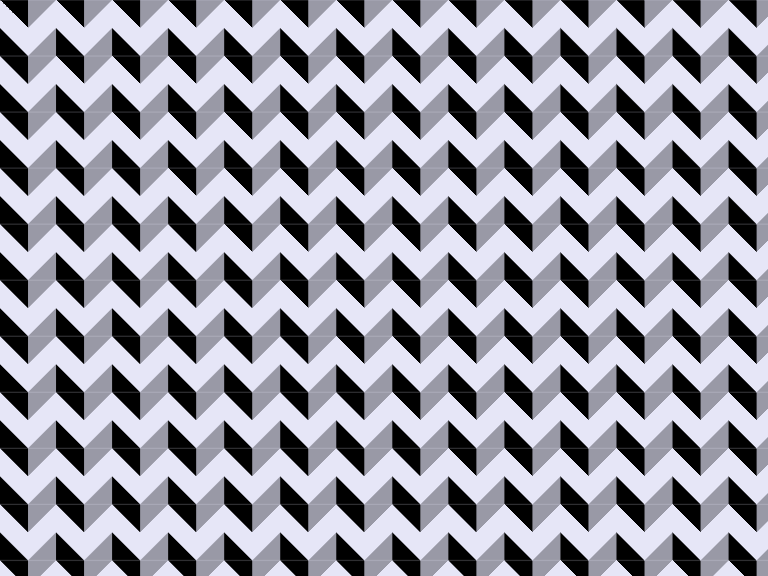
Reproduce this pattern procedurally as a Shadertoy shader.

```glsl
// Folded zigzag bands: pale chevrons alternating with black and grey slanted faces.
#define TILE_SIZE 0.0973                    // repeat, as a fraction of canvas height
#define SEAM_WIDTH 0.022                    // hairline width, in tiles
#define SEAM_OPACITY 0.2
#define PALE_COLOR vec3(0.90, 0.90, 0.97)
#define GREY_COLOR vec3(0.60, 0.60, 0.65)
#define BLACK_COLOR vec3(0.0)

// Coverage of a shape from its signed distance (positive inside).
float coverage(float dist, float pixel) {
    return clamp(dist / pixel + 0.5, 0.0, 1.0);
}

// Signed distance to the slanted band that follows the zigzag.
float zigzagBand(vec2 p) {
    float zigzag = 0.5 - abs(fract(p.x) - 0.5);
    float phase = fract(p.y - zigzag);
    return (0.25 - abs(phase - 0.75)) * sqrt(0.5);
}

// Signed distance to the left half of each column.
float leftFace(float x) {
    return 0.25 - abs(fract(x + 0.25) - 0.5);
}

void mainImage(out vec4 fragColor, in vec2 fragCoord) {
    // Tile coordinates, measured from the top left corner
    vec2 p = vec2(fragCoord.x, iResolution.y - fragCoord.y) / (iResolution.y * TILE_SIZE);
    float pixel = 1.0 / (iResolution.y * TILE_SIZE);

    // Two shades of the folded band
    vec3 face = mix(GREY_COLOR, BLACK_COLOR, coverage(leftFace(p.x), pixel));

    // Faint pale seam where the rows meet
    float seamDist = abs(fract(p.y + 0.5) - 0.5);
    float seam = coverage(0.5 * SEAM_WIDTH - seamDist, pixel);
    face = mix(face, PALE_COLOR, SEAM_OPACITY * seam);

    vec3 color = mix(PALE_COLOR, face, coverage(zigzagBand(p), pixel));
    fragColor = vec4(color, 1.0);
}
```
